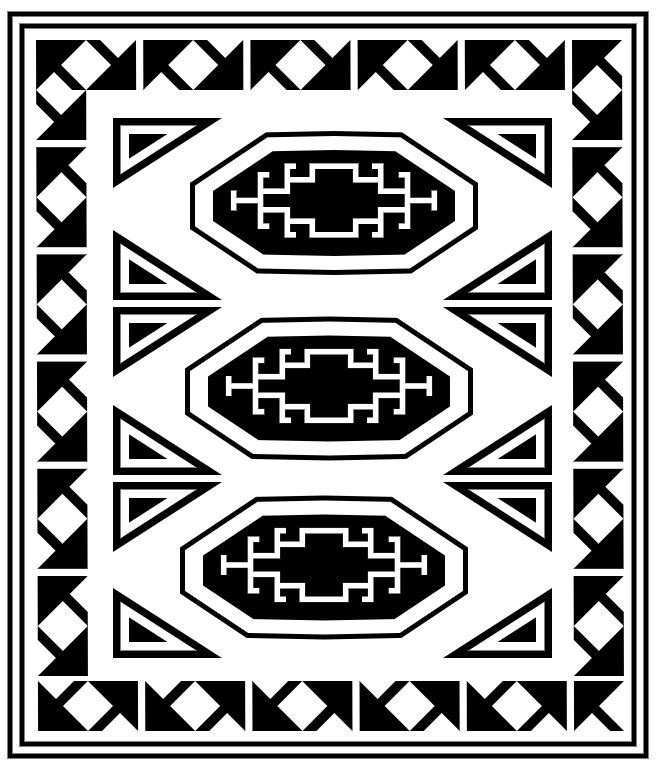
This pattern is drawn by a WebGL 1 fragment shader. Its source:

```glsl
precision highp float;
// Draws a black and white woven rug: double frame, tiled border, nested triangles and three medallions.
uniform vec2 u_resolution;

// Lengths are in rug units: the canvas is 768 units high, y runs down.
const float RUG_HEIGHT = 768.0;
const vec3 INK = vec3(0.0);
const vec3 CLOTH = vec3(1.0);
const vec2 FRAME_CENTER = vec2(328.0, 385.0);
const vec2 OUTER_FRAME = vec2(320.5, 373.5);
const vec2 INNER_FRAME = vec2(308.5, 361.5);
const float FRAME_WIDTH = 5.0;
const vec2 BORDER_START = vec2(36.0, 40.0);
const vec2 BORDER_END = vec2(572.0, 681.0);
const float TILE = 50.0;
const float TILE_PITCH = 107.2;
const float TILE_BAND = 14.0;
const float BORDER_LEAN = 0.003;
const float MIRROR_X = 332.5;
const float TRIANGLE_EDGE = 219.5;
const vec2 TRIANGLE_LEGS = vec2(109.0, 70.0);
const vec3 OUTER_OCTAGON = vec3(144.0, 72.0, 99.2);
const vec3 INNER_OCTAGON = vec3(121.0, 53.0, 79.7);
const float STROKE = 2.8;

float box(vec2 p, vec2 halfSize) {
    vec2 d = abs(p) - halfSize;
    return max(d.x, d.y);
}

float frame(vec2 p, vec2 halfSize) {
    return abs(box(p, halfSize) + 0.5 * FRAME_WIDTH) - 0.5 * FRAME_WIDTH;
}

// Half a border tile: a corner triangle with a diagonal band.
float halfTile(vec2 q) {
    float band = abs(q.y - q.x - 0.5 * TILE_BAND) - 0.5 * TILE_BAND;
    float shape = min(q.x + q.y - TILE, band) * 0.7071;
    return max(shape, box(q - 0.5 * TILE, vec2(0.5 * TILE)));
}

// A strip of tiles along x; each tile is a half and its half turn.
float tileStrip(vec2 q, float count) {
    float i = clamp(floor((q.x + 3.5) / TILE_PITCH), 0.0, count - 1.0);
    q.x -= i * TILE_PITCH;
    if (q.x > TILE) q = vec2(2.0 * TILE, TILE) - q;
    // Stretch the clip past the fold so the two halves join.
    float band = abs(q.y - q.x - 0.5 * TILE_BAND) - 0.5 * TILE_BAND;
    float shape = min(q.x + q.y - TILE, band) * 0.7071;
    return max(shape, max(-q.x, abs(q.y - 0.5 * TILE) - 0.5 * TILE));
}

float border(vec2 p) {
    p.x -= BORDER_LEAN * (p.y - BORDER_START.y);
    vec2 q = p - BORDER_START;
    float d = tileStrip(q, 5.0);
    d = min(d, max(tileStrip(q.yx, 6.0), TILE - 1.0 - q.y));
    d = min(d, tileStrip(vec2(q.y, p.x - BORDER_END.x), 6.0));
    d = min(d, tileStrip(vec2(q.x, BORDER_END.y + TILE - p.y), 5.0));
    return min(d, halfTile(p - BORDER_END));
}

// Nested right triangles, mirrored in both directions within a panel.
float triangles(vec2 p, float top, float bottom) {
    vec2 q = vec2(TRIANGLE_EDGE - abs(p.x - MIRROR_X), min(p.y - top, bottom - p.y));
    float slope = (dot(q, 1.0 / TRIANGLE_LEGS) - 1.0) / length(1.0 / TRIANGLE_LEGS);
    float d = max(slope, max(-q.x, -q.y));
    return max(d, min(-d - 7.5, d + 16.0));
}

// size holds half width, half height and reach of the slanted sides.
float octagon(vec2 p, vec3 size) {
    float slant = (50.0 * abs(p.x) + 75.0 * abs(p.y - 3.0)) / 90.0 - size.z;
    float ends = abs(p.y) + 0.02 * abs(p.x) - size.y;
    return max(slant, max(abs(p.x) - size.x, ends));
}

float stroke(vec2 p, vec2 a, vec2 b) {
    return box(p - 0.5 * (a + b), 0.5 * abs(b - a) + STROKE);
}

// Stepped, hooked line motif, drawn in one quadrant.
float motif(vec2 p) {
    p = abs(p);
    float d = stroke(p, vec2(0.0, 34.3), vec2(21.7, 34.3));
    d = min(d, stroke(p, vec2(21.7, 20.7), vec2(21.7, 34.3)));
    d = min(d, stroke(p, vec2(21.7, 20.7), vec2(46.7, 20.7)));
    d = min(d, stroke(p, vec2(46.7, 9.3), vec2(46.7, 34.3)));
    d = min(d, stroke(p, vec2(40.8, 34.3), vec2(46.7, 34.3)));
    d = min(d, stroke(p, vec2(46.7, 9.3), vec2(73.5, 9.3)));
    d = min(d, stroke(p, vec2(73.5, 0.0), vec2(73.5, 25.7)));
    d = min(d, stroke(p, vec2(67.5, 25.7), vec2(73.5, 25.7)));
    d = min(d, stroke(p, vec2(73.5, 0.0), vec2(100.3, 0.0)));
    return min(d, stroke(p, vec2(100.3, 0.0), vec2(100.3, 7.2)));
}

float medallion(vec2 p) {
    float outer = octagon(p, OUTER_OCTAGON);
    float ring = max(outer, -outer - FRAME_WIDTH);
    float core = max(octagon(p, INNER_OCTAGON), -motif(p + vec2(0.0, 2.5)));
    return min(ring, core);
}

void main() {
    float unit = RUG_HEIGHT / u_resolution.y;
    vec2 p = vec2(gl_FragCoord.x, u_resolution.y - gl_FragCoord.y) * unit;

    float d = min(frame(p - FRAME_CENTER, OUTER_FRAME), frame(p - FRAME_CENTER, INNER_FRAME));
    d = min(d, border(p));

    // Three panels, each with four triangles and a medallion.
    d = min(d, min(triangles(p, 118.0, 300.0), medallion(p - vec2(334.0, 203.0))));
    d = min(d, min(triangles(p, 307.0, 475.0), medallion(p - vec2(329.0, 388.5))));
    d = min(d, min(triangles(p, 482.0, 658.0), medallion(p - vec2(324.0, 567.5))));

    gl_FragColor = vec4(mix(CLOTH, INK, clamp(0.5 - d / unit, 0.0, 1.0)), 1.0);
}
```
